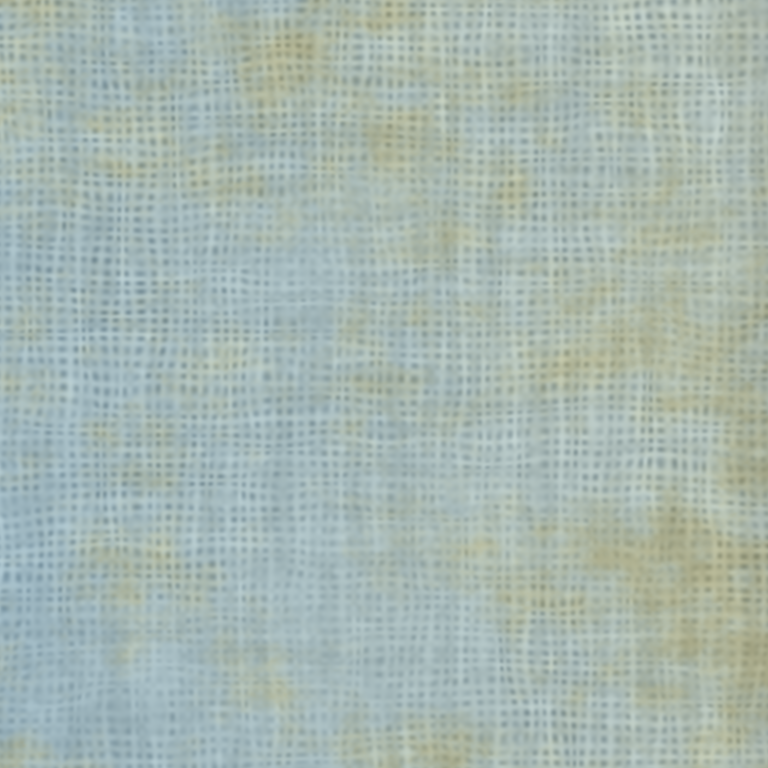
A WebGL 2 fragment shader for this texture:

```glsl
#version 300 es
precision highp float;
// Faded blue-grey woven linen with soft ochre stains gathering to the right.

uniform vec2 u_resolution;
out vec4 fragColor;

const vec3 COOL_CLOTH = vec3(0.585, 0.692, 0.742);
const vec3 PALE_CLOTH = vec3(0.695, 0.748, 0.722);
const vec3 OLIVE_STAIN = vec3(0.680, 0.712, 0.615);
const vec3 OCHRE_STAIN = vec3(0.660, 0.635, 0.460);
const vec3 HOLE_TINT = vec3(1.0, 0.95, 0.85);

const float THREADS = 70.0;         // threads across the canvas
const float THREAD_WANDER = 0.9;    // slow sideways drift, in threads
const float THREAD_JITTER = 0.35;   // uneven spacing of neighbours, in threads
const float HOLE_DEPTH = 0.088;     // darkening between threads
const float THREAD_VARIATION = 0.055;
const float GRAIN_FREQUENCY = 130.0;
const float GRAIN_STRENGTH = 0.045;
const float TAU = 6.2831853;

float hash(vec2 cell) {
    uvec2 q = uvec2(ivec2(cell)) * uvec2(1597334677u, 3812015801u);
    uint n = (q.x ^ q.y) * 1597334677u;
    n = (n ^ (n >> 15)) * 2246822519u;
    n ^= n >> 13;
    return float(n >> 8) / 16777216.0;
}

float noise(vec2 p) {
    vec2 cell = floor(p);
    vec2 f = fract(p);
    f = f * f * (3.0 - 2.0 * f);
    float low = mix(hash(cell), hash(cell + vec2(1, 0)), f.x);
    float high = mix(hash(cell + vec2(0, 1)), hash(cell + vec2(1, 1)), f.x);
    return mix(low, high, f.y);
}

float fbm(vec2 p) {
    float sum = 0.0;
    float amplitude = 0.5;
    for (int i = 0; i < 5; i++) {
        sum += amplitude * noise(p);
        p = mat2(1.6, 1.2, -1.2, 1.6) * p + 17.3;
        amplitude *= 0.55;
    }
    return sum / 1.055;
}

// Cloth colour: cool at the left, paler to the right, with stains on top.
vec3 dyedCloth(vec2 uv) {
    float drift = fbm(uv * 4.0 + 41.0) - 0.5;
    float warmth = 0.1 + 0.8 * uv.x + 0.2 * uv.y * (1.0 - uv.x) + 0.3 * drift;
    vec3 cloth = mix(COOL_CLOTH, PALE_CLOTH, clamp(warmth, 0.0, 1.0));

    float lowerRight = smoothstep(0.45, 0.95, uv.x) * (1.0 - smoothstep(0.3, 0.65, uv.y));
    float upper = smoothstep(0.4, 0.8, uv.y);
    float bias = 0.16 * lowerRight + 0.09 * upper + 0.10 * (uv.x - 0.5);
    float blotch = fbm(uv * vec2(5.5, 7.5) + 7.0);
    float mottle = fbm(uv * vec2(24.0, 32.0) + 63.0);
    float stain = 0.5 + 0.75 * (blotch - 0.5) + 0.5 * (mottle - 0.5) + bias;
    cloth = mix(cloth, OLIVE_STAIN, 0.8 * smoothstep(0.36, 0.84, stain));
    return mix(cloth, OCHRE_STAIN, 0.5 * smoothstep(0.62, 0.98, stain));
}

// Zero-centred shading: x is the thread tone, y the dark gaps.
vec2 weave(vec2 uv) {
    vec2 wander = vec2(noise(uv * vec2(9.0, 5.0) + 11.0), noise(uv * vec2(5.0, 9.0) + 29.0));
    vec2 thread = uv * THREADS + THREAD_WANDER * (wander - 0.5);
    vec2 jitter = vec2(noise(vec2(thread.x * 0.6, uv.y * 14.0) + 401.0),
                       noise(vec2(uv.x * 14.0, thread.y * 0.6) + 503.0));
    thread += 2.0 * THREAD_JITTER * (jitter - 0.5);
    vec2 gap = 0.5 - 0.5 * cos(TAU * thread);
    float warpTone = noise(vec2(thread.x, uv.y * 6.0)) - 0.5;
    float weftTone = noise(vec2(uv.x * 6.0, thread.y) + 137.0) - 0.5;

    // Gaps open and close from thread to thread and from patch to patch.
    float openness = 0.4 + 0.8 * noise(uv * 7.0 + 83.0);
    openness *= 0.35 + 1.3 * noise(thread * 0.9 + 211.0);
    float hole = gap.x * gap.y - 0.25 + 0.2 * (gap.x + gap.y - 1.0);
    return vec2(THREAD_VARIATION * (warpTone + 0.8 * weftTone), HOLE_DEPTH * hole * openness);
}

void main() {
    vec2 uv = gl_FragCoord.xy / u_resolution;
    vec3 colour = dyedCloth(uv);

    vec2 shade = weave(uv);
    float grain = noise(uv * GRAIN_FREQUENCY + 307.0) - 0.5;
    colour += shade.x + GRAIN_STRENGTH * grain - shade.y * HOLE_TINT;

    // Slight shadow toward the right border.
    colour *= 1.0 - 0.04 * smoothstep(0.94, 1.0, uv.x);
    fragColor = vec4(clamp(colour, 0.0, 1.0), 1.0);
}
```
